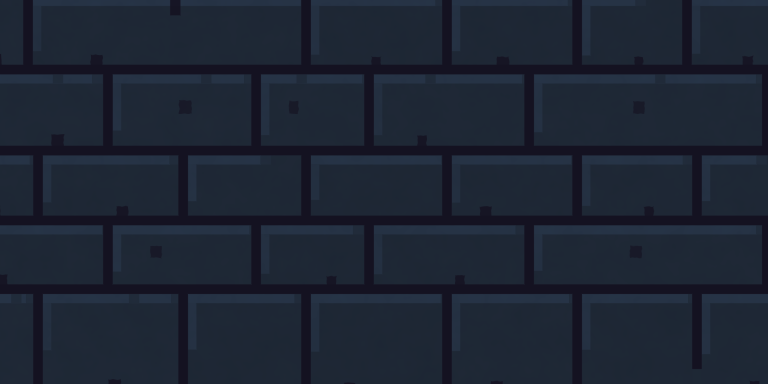
This texture is drawn by a WebGL 1 fragment shader. Its source:

```glsl
precision highp float;
// Dark blue brick wall: five courses of uneven bricks with lit edges, chips and dark joints.

uniform vec2 u_resolution;

// Lengths are fractions of the canvas height.
#define FACE vec3(0.118, 0.155, 0.208)
#define MORTAR vec3(0.080, 0.070, 0.130)
#define LIGHT vec3(0.150, 0.202, 0.275)
#define JOINT_HALF 0.0125
#define BEVEL_TOP 0.024
#define BEVEL_SIDE 0.022
#define BEVEL_MAX 0.160
#define CHIP 0.027
#define CHIP_CHANCE 0.75
#define GRAIN 0.012

float hash(vec2 p) {
  return fract(sin(dot(p, vec2(127.1, 311.7))) * 43758.5);
}

vec2 gradient(vec2 cell) {
  float angle = 6.2832 * hash(cell);
  return vec2(cos(angle), sin(angle));
}

float gradientNoise(vec2 p) {
  vec2 i = floor(p), f = fract(p);
  vec2 u = f * f * f * (f * (f * 6.0 - 15.0) + 10.0);
  vec2 e = vec2(1.0, 0.0);
  float a = dot(gradient(i), f);
  float b = dot(gradient(i + e.xy), f - e.xy);
  float c = dot(gradient(i + e.yx), f - e.yx);
  float d = dot(gradient(i + e.xx), f - e.xx);
  return mix(mix(a, b, u.x), mix(c, d, u.x), u.y);
}

// Smooth-edged rectangle between two corners.
float box(vec2 p, vec2 lo, vec2 hi) {
  vec2 d = max(lo - p, p - hi);
  float aa = 0.75 / u_resolution.y;
  return 1.0 - smoothstep(-aa, aa, max(d.x, d.y));
}

// Joints on either side of x (xy) and the number of joints passed (z).
vec3 span(float x, vec3 a, vec3 b, vec2 ends) {
  vec3 s = vec3(ends, 0.0);
  for (int i = 0; i < 6; i++) {
    float joint = i < 3 ? dot(a, vec3(i == 0, i == 1, i == 2))
                        : dot(b, vec3(i == 3, i == 4, i == 5));
    if (joint <= x) {
      s.x = max(s.x, joint);
      s.z += 1.0;
    } else {
      s.y = min(s.y, joint);
    }
  }
  return s;
}

void main() {
  vec2 p = gl_FragCoord.xy / u_resolution * vec2(2.0, 1.0);

  // Courses, then the alternating upright joints; 9.0 marks an unused joint.
  vec3 course = span(p.y, vec3(0.247, 0.426, 0.608), vec3(0.819, 9.0, 9.0), vec2(-0.03, 1.021));
  vec3 left = vec3(0.099, 0.477, 0.797);
  vec3 right = vec3(1.164, 1.503, 1.815);
  if (mod(course.z, 2.0) > 0.5) {
    left = vec3(0.281, 0.667, 0.961);
    right = vec3(1.378, 1.997, 9.0);
  } else if (course.z > 3.5) {
    left = vec3(0.073, 0.797, 9.0);
    right.z = 1.789;
  }
  vec3 column = span(p.x, left, right, vec2(-0.1, 2.1));

  // Local brick space, measured from its lower left corner.
  vec2 corner = vec2(column.x, course.x) + JOINT_HALF;
  vec2 size = vec2(column.y, course.y) - JOINT_HALF - corner;
  vec2 q = p - corner;
  vec2 id = vec2(column.z, course.z);
  float r1 = hash(id + 3.1), r2 = hash(id + 17.3);
  float r3 = hash(id + 29.7), r4 = hash(id + 41.9);

  // Faint tonal variation on the faces.
  float grain = gradientNoise(p * 14.0) + 0.5 * gradientNoise(p * 47.0);
  vec3 color = FACE * (1.0 + GRAIN * (r1 - 0.5) * 2.0) + GRAIN * 0.4 * grain;

  // Lit top edge with a worn, dimmer right end and an occasional gap.
  float bottom = size.y - BEVEL_TOP;
  float end = size.x - 0.03 * r2 - 0.10 * step(0.8, r3);
  float top = box(q, vec2(0.0, bottom), vec2(end, size.y));
  float tail = box(q, vec2(end, bottom), vec2(min(end + 0.027, size.x), size.y));
  float gapX = size.x * mix(0.3, 0.75, r4);
  float gap = box(q, vec2(gapX, bottom), vec2(gapX + CHIP, size.y)) * step(0.65, r1);
  float lit = max(top * (1.0 - 0.75 * gap), 0.35 * tail);

  // Lit left edge, stopping short of the brick's foot.
  float drop = min(size.y - 0.024, BEVEL_MAX) - 0.018 * r4;
  float side = box(q, vec2(0.0, size.y - drop), vec2(BEVEL_SIDE, size.y));
  lit = max(lit, side * mix(0.65, 0.9, r3));
  color = mix(color, LIGHT, lit * (0.95 + 0.15 * grain));

  // Chips: most sit on the foot, some pit the middle of the odd courses.
  float pit = step(0.5, r3) * mod(course.z, 2.0);
  vec2 chipLo = vec2(size.x * mix(0.2, 0.65, r2), mix(-0.005, size.y * 0.45, pit));
  vec2 chipHi = chipLo + CHIP * vec2(mix(0.85, 1.3, r4), mix(0.95, 1.3, r1));
  float chip = box(q + 0.003 * gradientNoise(p * 90.0), chipLo, chipHi);
  color = mix(color, MORTAR, chip * step(r4, CHIP_CHANCE) * mix(0.85, 0.65, pit));

  // Mortar, with one joint ending early and one broken stub.
  float brick = box(q, vec2(0.0), size);
  float closed = box(p, vec2(1.80, -0.1), vec2(1.83, 0.039));
  color = mix(mix(MORTAR, FACE, closed), color, brick);
  color = mix(color, MORTAR, 0.9 * box(p, vec2(0.443, 0.960), vec2(0.470, 1.1)));

  gl_FragColor = vec4(color, 1.0);
}
```
